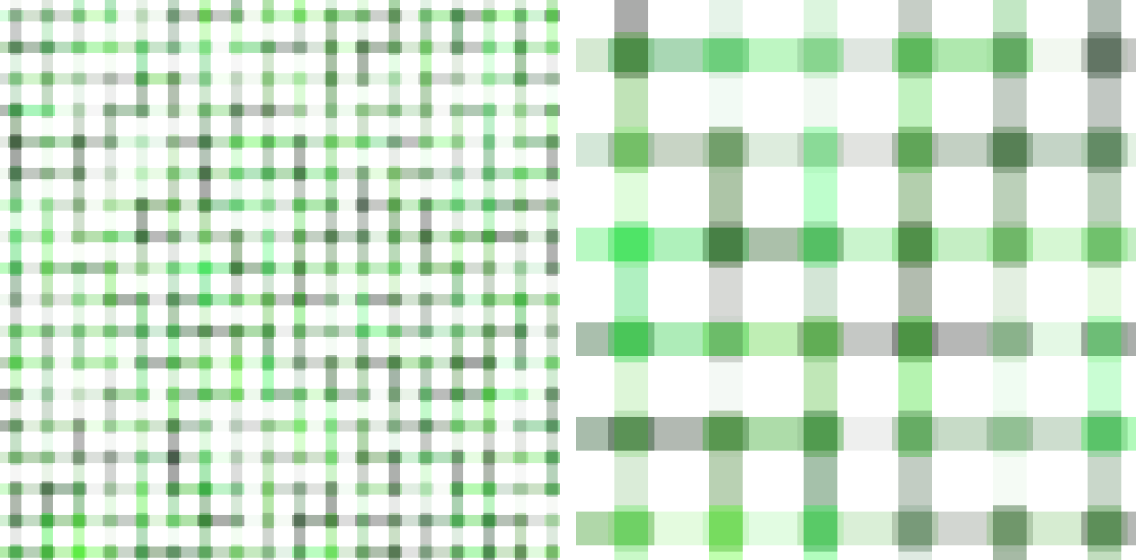
Left: the whole. Right: its middle third, enlarged.
This pattern is drawn by a Shadertoy shader. Its source:

```glsl
// Woven gingham grid of translucent green and grey strokes overlapping on white.

const float REPEATS = 17.75;                        // grid cells per canvas height
const vec2 STROKE_HALF_SIZE = vec2(0.745, 0.178);   // in cells; overhangs each crossing

// Integer hash: three values in 0..1 per stroke
vec3 hash3(ivec3 seed) {
    uvec3 v = uvec3(seed + 64) * 1664525u + 1013904223u;
    v.x += v.y * v.z;
    v.y += v.z * v.x;
    v.z += v.x * v.y;
    v ^= v >> 16u;
    v.x += v.y * v.z;
    v.y += v.z * v.x;
    v.z += v.x * v.y;
    return vec3(v >> 8u) / 16777216.0;
}

// Antialiased coverage of an axis-aligned box
float boxCoverage(vec2 p, vec2 halfSize, float pixel) {
    vec2 edge = clamp((halfSize - abs(p)) / pixel + 0.5, 0.0, 1.0);
    return edge.x * edge.y;
}

// Ink from near black to vivid green, leaning to lime or mint
vec3 inkColor(float greenness, float lean) {
    float warm = 0.22 * greenness * (1.0 - lean);
    float cool = 0.26 * greenness * lean * lean;
    return vec3(warm, greenness, cool);
}

// Lays strokes running along p.x; each one bridges two neighbouring crossings
vec3 layStrokes(vec3 base, vec2 p, int direction, float pixel) {
    float nearest = floor(p.x + 0.5);
    float row = floor(p.y);
    for (int i = -1; i <= 1; i++) {
        float column = nearest + float(i);
        vec3 random = hash3(ivec3(int(column), int(row), direction));
        float opacity = mix(0.03, 0.36, random.x);
        vec3 ink = inkColor(random.y, random.z);
        vec2 center = vec2(column, row + 0.5);
        float coverage = boxCoverage(p - center, STROKE_HALF_SIZE, pixel);
        base = mix(base, ink, opacity * coverage);
    }
    return base;
}

void mainImage(out vec4 fragColor, in vec2 fragCoord) {
    // Cell coordinates measured from the upper left corner
    float pixel = REPEATS / iResolution.y;
    vec2 cell = vec2(fragCoord.x, iResolution.y - fragCoord.y) * pixel;

    // Horizontal strokes first, then vertical ones
    vec3 color = vec3(1.0);
    color = layStrokes(color, cell, 0, pixel);
    color = layStrokes(color, cell.yx, 1, pixel);
    fragColor = vec4(color, 1.0);
}
```
